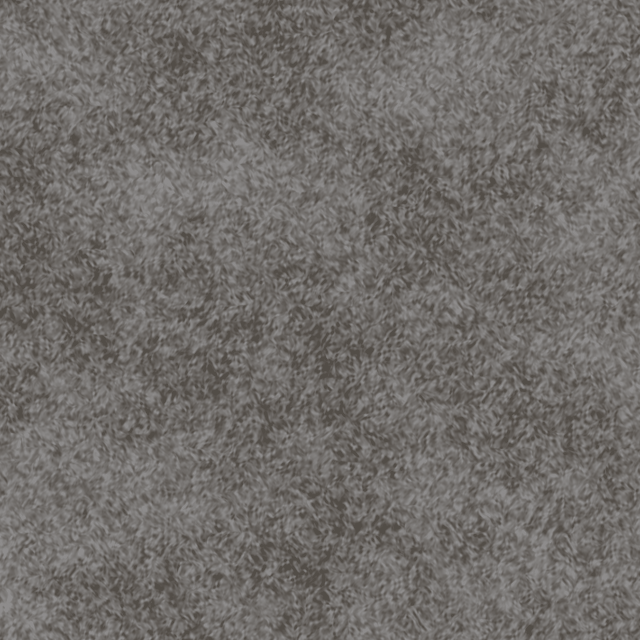
This texture is drawn by a WebGL 2 fragment shader. Its source:

```glsl
#version 300 es
precision highp float;
// Mottled grey-brown suede: cloudy worn patches under a fine, slanted nap.

#define DARK_TONE vec3(0.350, 0.330, 0.310)
#define LIGHT_TONE vec3(0.530, 0.522, 0.518)
#define MEAN_TONE 0.53
#define CLOUD_SCALE 4.5
#define CLOUD_GAIN 0.86
#define CLOUD_CONTRAST 0.40
#define NAP_SCALE vec2(235.0, 155.0)
#define NAP_CONTRAST 1.75
#define NAP_ANGLE 0.6

uniform vec2 u_resolution;
out vec4 fragColor;

float hash(vec2 p) {
  return fract(sin(dot(p, vec2(127.1, 311.7))) * 43758.5453);
}

mat2 rotation(float angle) {
  float c = cos(angle), s = sin(angle);
  return mat2(c, s, -s, c);
}

// Smooth value noise centred on zero
float noise(vec2 p) {
  vec2 cell = floor(p), f = fract(p);
  f = f * f * (3.0 - 2.0 * f);
  float low = mix(hash(cell), hash(cell + vec2(1.0, 0.0)), f.x);
  float high = mix(hash(cell + vec2(0.0, 1.0)), hash(cell + vec2(1.0, 1.0)), f.x);
  return mix(low, high, f.y) - 0.5;
}

// Broad patches with ragged, speckled borders
float clouds(vec2 p) {
  float sum = 0.0, amplitude = 1.0;
  p *= CLOUD_SCALE;
  for (int i = 0; i < 5; i++) {
    sum += amplitude * noise(p);
    p = rotation(0.65) * p * 2.03 + vec2(17.3, 9.1);
    amplitude *= CLOUD_GAIN;
  }
  return sum;
}

// Short fibres stretched along one direction
float nap(vec2 p, float angle) {
  vec2 q = rotation(angle) * p * NAP_SCALE;
  return 0.72 * noise(q) + 0.28 * noise(rotation(0.4) * q * 1.5 + 31.7);
}

void main() {
  vec2 uv = gl_FragCoord.xy / min(u_resolution.x, u_resolution.y);

  // Slightly bent coordinates keep the fibres from running straight
  vec2 bend = vec2(noise(uv * 70.0), noise(uv * 70.0 + 40.0)) * 0.004;
  float patches = clouds(uv + 6.2);

  // The nap leans one way or the other from spot to spot
  float lean = smoothstep(-0.1, 0.1, noise(uv * 45.0 + 8.0) - 0.05);
  float fibres = mix(nap(uv + bend, NAP_ANGLE), nap(uv + bend, -NAP_ANGLE), lean);

  // Worn light areas hide the fibres, dark areas show them
  float depth = mix(1.15, 0.85, smoothstep(-0.6, 0.6, patches));
  float tone = MEAN_TONE + CLOUD_CONTRAST * patches + NAP_CONTRAST * depth * fibres;
  tone = clamp(tone, -0.15, 1.15);

  fragColor = vec4(mix(DARK_TONE, LIGHT_TONE, tone), 1.0);
}
```
